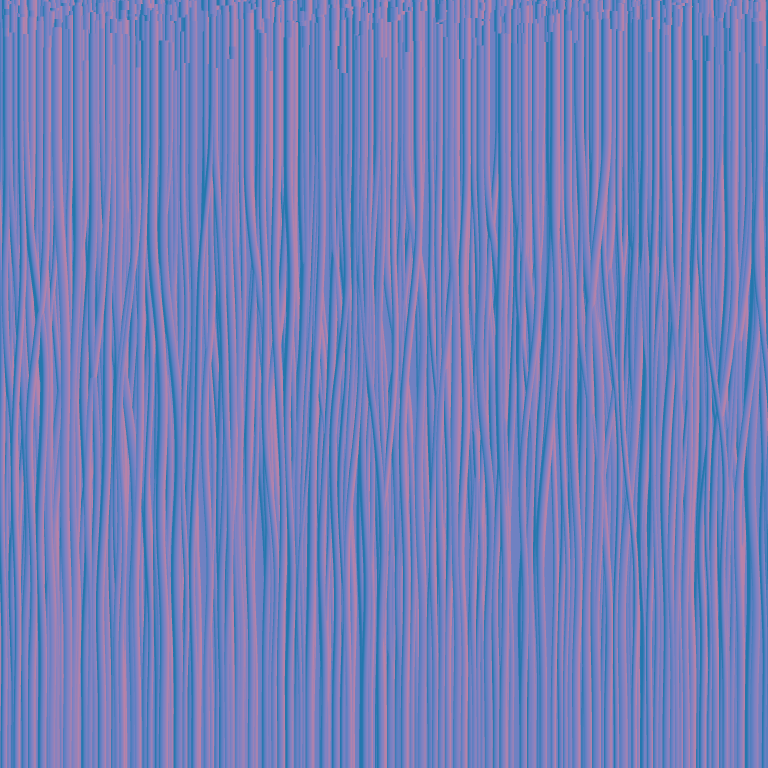
This texture is drawn by a Shadertoy shader. Its source:

```glsl
#define LAYERS 13
#define CELLS 24.0
#define HALF_WIDTH 0.125
#define BEND 1.2
#define WAVE 0.09
#define FRINGE 0.095
#define SAMPLES 4

vec4 hash4(vec3 p) {
    vec4 q = fract(p.xyzx * vec4(0.1031, 0.1030, 0.0973, 0.1099));
    q += dot(q, q.wzxy + 33.33);
    return fract((q.xxyz + q.yzzw) * q.zywx);
}

// Colour of a surface leaning left (0) to right (1)
vec3 tiltColour(float t) {
    const vec3 teal = vec3(0.14, 0.47, 0.68);
    const vec3 blue = vec3(0.36, 0.50, 0.76);
    const vec3 violet = vec3(0.51, 0.51, 0.76);
    const vec3 pink = vec3(0.72, 0.51, 0.66);
    vec3 c = mix(teal, blue, smoothstep(0.0, 0.30, t));
    c = mix(c, violet, smoothstep(0.25, 0.60, t));
    return mix(c, pink, smoothstep(0.55, 1.0, t));
}

// Returns surface height and sideways tilt of one strand
vec2 strand(float x, float y, float cell, float layer) {
    vec4 place = hash4(vec3(cell + 7.0, layer, 1.0));
    vec4 ends = hash4(vec3(cell + 7.0, layer, 2.0));

    // Broken ends near the top start a new piece
    float firstEnd = 1.0 - FRINGE * ends.x * ends.x;
    float secondEnd = 1.0 - 0.03 * ends.y;
    float piece = step(firstEnd, y) + step(secondEnd, y);
    vec4 look = hash4(vec3(cell + 7.0, layer, 3.0 + piece));

    // Straight above and below, slanting through the middle
    float middle = mix(0.42, 0.70, place.z);
    float span = mix(0.12, 0.22, place.w);
    float slant = 1.0 - smoothstep(middle - span, middle + span, y);
    float centre = cell + place.x + BEND * (place.y - 0.5) * slant;
    float calm = smoothstep(0.02, 0.3, y) * (1.0 - smoothstep(0.6, 0.85, y));
    centre += WAVE * calm * sin(y * mix(9.0, 17.0, ends.z) + 6.283 * ends.w);
    centre += 0.12 * (look.w - 0.5) * min(piece, 1.0);

    float d = (x - centre) / (HALF_WIDTH * mix(0.65, 1.3, look.x));
    if (abs(d) > 1.0) return vec2(-1.0, 0.0);
    float height = look.y + 0.45 * sqrt(1.0 - d * d);
    float tilt = d * mix(0.75, 1.2, look.z) + 0.5 * (look.w - 0.5);
    return vec2(height, tilt);
}

vec3 strandField(vec2 uv) {
    vec2 top = vec2(-0.5, -0.1);
    for (int i = 0; i < LAYERS; i++) {
        float layer = float(i);
        float x = uv.x * CELLS + layer * 0.618;
        for (int j = -1; j <= 1; j++) {
            vec2 s = strand(x, uv.y, floor(x) + float(j), layer);
            if (s.x > top.x) top = s;
        }
    }
    float softness = mix(0.85, 1.0, smoothstep(0.0, 0.35, uv.y));
    return tiltColour(clamp(0.48 + 0.56 * softness * top.y, 0.0, 1.0));
}

void mainImage(out vec4 fragColor, in vec2 fragCoord) {
    // Staggered samples smooth the strand edges and ends
    vec3 colour = vec3(0.0);
    for (int i = 0; i < SAMPLES; i++) {
        float k = (float(i) + 0.5) / float(SAMPLES);
        vec2 jitter = vec2(k, fract(k * 2.0 + 0.125)) - 0.5;
        colour += strandField((fragCoord + jitter) / iResolution.xy);
    }
    fragColor = vec4(colour / float(SAMPLES), 1.0);
}
```
